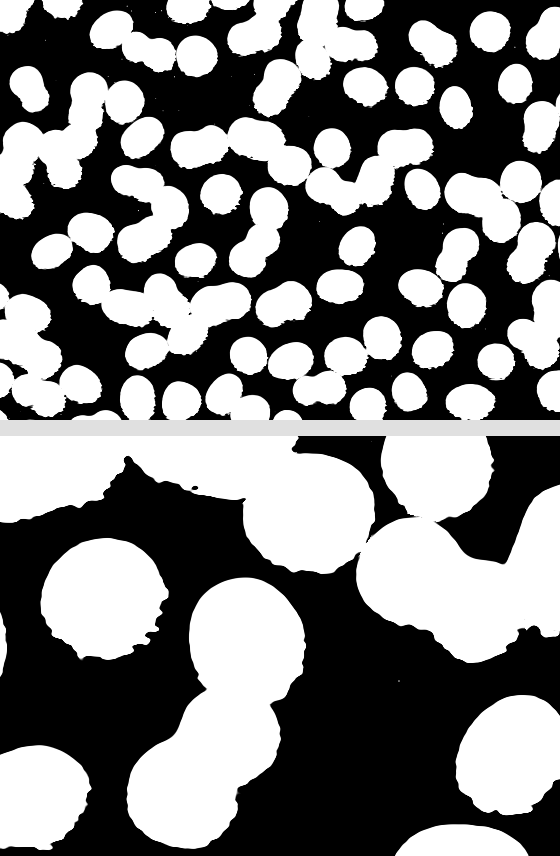
Top: the whole. Bottom: its middle third, enlarged.
This pattern is drawn by a Shadertoy shader. Its source:

```glsl
// Scattered white rounded grains on black, some of them fused into twins and chains.
// A staggered grid gives jittered centres, which push each other apart; every grain is
// an ellipse or a pair of lobes, and noise frays its edge, mostly on the lower side.

#define CELL 0.118        // grid spacing, in canvas heights
#define JITTER 0.80       // random shift of a centre, in cells
#define PRESENCE 0.82     // share of cells holding a grain
#define TWIN_SHARE 0.33   // share of grains made of two lobes
#define SEPARATION 0.103  // distance below which centres repel
#define RADIUS 0.0455     // mean grain radius
#define NECK 0.005        // softness of the joint between lobes
#define WOBBLE 0.007      // slow deformation of the outline
#define FRAY 0.0085       // depth of the ragged edge
#define DUST_CELL 0.014   // spacing of the dust grid

const vec3 BACKGROUND = vec3(0.0);
const vec3 GRAIN = vec3(1.0);

vec4 hash4(vec2 p) {
    vec4 q = fract(p.xyxy * vec4(0.1031, 0.1030, 0.0973, 0.1099));
    q += dot(q, q.wzxy + 33.33);
    return fract((q.xxyz + q.yzzw) * q.zywx);
}

float noise(vec2 p) {
    vec2 i = floor(p), f = fract(p);
    f = f * f * (3.0 - 2.0 * f);
    float low = mix(hash4(i).x, hash4(i + vec2(1, 0)).x, f.x);
    float high = mix(hash4(i + vec2(0, 1)).x, hash4(i + vec2(1, 1)).x, f.x);
    return mix(low, high, f.y);
}

float smoothMin(float a, float b, float k) {
    float h = max(k - abs(a - b), 0.0) / k;
    return min(a, b) - 0.25 * h * h * k;
}

float ellipseDistance(vec2 p, vec2 r) {
    float k = length(p / r);
    return k * (k - 1.0) / max(length(p / (r * r)), 1e-3);
}

float stagger(float row) {
    return 0.5 * mod(row, 2.0);
}

// Jittered centre in xy, presence in z
vec3 looseCentre(vec2 id) {
    vec4 h = hash4(id + 71.0);
    vec2 c = id + 0.5 + vec2(stagger(id.y), 0.0) + JITTER * (h.xy - 0.5);
    return vec3(c * CELL, step(h.z, PRESENCE));
}

// Centre after one step of repulsion from its neighbours
vec2 settledCentre(vec2 id, vec2 centre) {
    vec2 push = vec2(0.0);
    for (int j = -1; j <= 1; j++)
    for (int i = -1; i <= 1; i++) {
        if (i == 0 && j == 0) continue;
        vec3 other = looseCentre(id + vec2(i, j));
        vec2 away = centre - other.xy;
        float gap = max(length(away), 1e-4);
        push += other.z * 0.5 * max(SEPARATION - gap, 0.0) * away / gap;
    }
    return centre + push;
}

// Distance to one grain, p relative to its centre
float grainDistance(vec2 p, vec2 id) {
    vec4 shape = hash4(id + 213.0);
    float angle = 6.2832 * shape.x;
    vec2 axis = vec2(cos(angle), sin(angle));
    p = vec2(dot(p, axis), dot(p, vec2(-axis.y, axis.x)));
    float r = RADIUS * mix(0.92, 1.08, shape.y);
    if (shape.w < TWIN_SHARE) {
        float offset = r * mix(0.45, 0.7, shape.z);
        float big = length(p - vec2(offset, 0.0)) - r * 0.97;
        float small = length(p + vec2(offset, 0.0)) - r * mix(0.82, 0.97, shape.y);
        return smoothMin(big, small, 3.0 * NECK);
    }
    float stretch = mix(1.0, 1.16, shape.z);
    return ellipseDistance(p, r * vec2(stretch * 1.03, 1.03 / stretch));
}

// Distance to all grains in x, raggedness of the nearest edge in y
vec2 grainField(vec2 p) {
    float d = 1.0, nearest = 1.0, ragged = 0.0;
    float row = floor(p.y / CELL);
    for (int j = -1; j <= 1; j++)
    for (int i = -1; i <= 1; i++) {
        float y = row + float(j);
        vec2 id = vec2(floor(p.x / CELL - stagger(y)) + float(i), y);
        vec3 loose = looseCentre(id);
        if (loose.z < 0.5) continue;
        vec2 local = p - settledCentre(id, loose.xy);
        float grain = grainDistance(local, id);
        d = smoothMin(d, grain, NECK);
        if (grain < nearest) {
            nearest = grain;
            float facing = dot(local, vec2(0.35, -0.94)) / max(length(local), 1e-4);
            ragged = mix(0.12, 1.0, smoothstep(-0.4, 0.6, facing));
            ragged *= mix(0.5, 1.0, hash4(id + 9.0).y);
        }
    }
    return vec2(d, ragged);
}

// Rare fine specks, gathered in patches
float dustDistance(vec2 p) {
    vec2 q = p / DUST_CELL;
    vec4 h = hash4(floor(q) + 57.0);
    float share = 0.004 + 0.08 * smoothstep(0.75, 0.95, noise(p * 3.0 + 5.0));
    float d = length(fract(q) - 0.2 - 0.6 * h.xy) * DUST_CELL - 0.0012 * h.z;
    return h.w < share ? d : 1.0;
}

void mainImage(out vec4 fragColor, in vec2 fragCoord) {
    float pixel = 1.0 / iResolution.y;
    vec2 p = fragCoord * pixel;
    vec2 field = grainField(p);
    float d = field.x + WOBBLE * (noise(p * 22.0) - 0.5);
    d += FRAY * field.y * (noise(p * vec2(130.0, 230.0)) - 0.5);
    d = min(d, dustDistance(p));
    float cover = smoothstep(0.6, -0.6, d / pixel);
    fragColor = vec4(mix(BACKGROUND, GRAIN, cover), 1.0);
}
```
